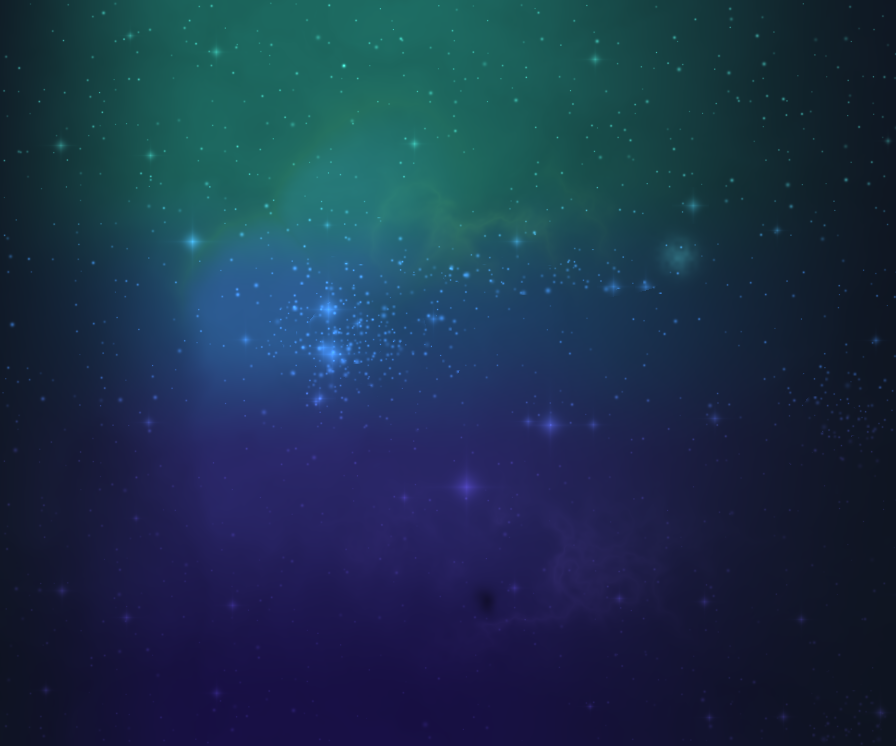
Reproduce this background procedurally as a Shadertoy shader.

```glsl
#define EDGE_DARK vec3(0.055, 0.080, 0.125)
#define VIOLET vec3(0.090, 0.060, 0.260)
#define INDIGO vec3(0.155, 0.145, 0.390)
#define BLUE vec3(0.120, 0.265, 0.420)
#define TEAL vec3(0.110, 0.405, 0.370)
#define CLOUD_BLUE vec3(0.180, 0.370, 0.600)
#define CLOUD_TEAL vec3(0.160, 0.500, 0.510)
#define RIM_GREEN vec3(0.170, 0.470, 0.350)
#define STAR_GAIN 0.60
#define FLARE_GAIN 0.50

float hash(vec2 p) {
    vec3 q = fract(vec3(p.xyx) * 0.1031);
    q += dot(q, q.yzx + 33.33);
    return fract((q.x + q.y) * q.z);
}

vec2 hash2(vec2 p) {
    return vec2(hash(p + 17.3), hash(p + 71.9));
}

float noise(vec2 p) {
    vec2 i = floor(p), f = fract(p);
    f = f * f * (3.0 - 2.0 * f);
    float low = mix(hash(i), hash(i + vec2(1, 0)), f.x);
    float high = mix(hash(i + vec2(0, 1)), hash(i + vec2(1, 1)), f.x);
    return mix(low, high, f.y);
}

float fbm(vec2 p) {
    float sum = 0.0, amp = 0.5;
    for (int i = 0; i < 5; i++) {
        sum += amp * noise(p);
        p = mat2(1.6, 1.2, -1.2, 1.6) * p + 7.1;
        amp *= 0.5;
    }
    return sum;
}

// Soft elliptical falloff, 1 at the centre
float glow(vec2 p, vec2 centre, vec2 radius) {
    vec2 d = (p - centre) / radius;
    return exp(-dot(d, d));
}

// Approximate signed distance to an ellipse
float ellipse(vec2 p, vec2 centre, vec2 radius) {
    return (length((p - centre) / radius) - 1.0) * min(radius.x, radius.y);
}

// Round core with a faint halo and four thin rays
float flare(vec2 d, float size) {
    vec2 a = abs(d) / size;
    float rays = exp(-a.x * 5.0 - a.y * 0.9) + exp(-a.y * 5.0 - a.x * 0.9);
    return 0.6 * exp(-dot(a, a) * 1.5) + 0.45 * rays;
}

// One jittered dot per occupied cell
float starLayer(vec2 p, float cells, float density, float radius) {
    vec2 id = floor(p * cells);
    vec2 centre = (id + 0.25 + 0.5 * hash2(id + cells)) / cells;
    float lit = step(hash(id + cells * 1.7), density);
    float r = max(radius * (0.6 + 0.7 * hash(id + 5.0)), 0.6 / iResolution.y);
    float d = length(p - centre) / r;
    return lit * (0.25 + 0.75 * hash(id + 9.0)) * exp(-d * d);
}

float flareLayer(vec2 p, float cells, float density, float size) {
    vec2 id = floor(p * cells);
    vec2 centre = (id + 0.3 + 0.4 * hash2(id + cells)) / cells;
    float lit = step(hash(id + cells * 2.3), density);
    return lit * flare(p - centre, size * (0.6 + 0.6 * hash(id + 3.0)));
}

void mainImage(out vec4 fragColor, in vec2 fragCoord) {
    vec2 uv = fragCoord / iResolution.xy;
    vec2 p = uv * vec2(1.2, 1.0);
    vec2 warp = vec2(fbm(p * 6.0), fbm(p * 6.0 + 31.0)) - 0.48;
    float mist = fbm(p * 4.0 + warp * 2.0);

    // Vertical colour sweep, darkening toward both sides
    float y = p.y + 0.06 * warp.y;
    vec3 col = mix(VIOLET, INDIGO, smoothstep(0.05, 0.38, y));
    col = mix(col, BLUE, smoothstep(0.37, 0.59, y));
    col = mix(col, TEAL, smoothstep(0.56, 0.78, y));
    float side = smoothstep(-0.08, 0.30, p.x) * (1.0 - smoothstep(0.52, 1.27, p.x));
    side *= 1.0 - 0.35 * glow(p, vec2(0.10, 0.50), vec2(0.12, 0.22));
    col = mix(EDGE_DARK, col, side);
    col *= 0.88 + 0.25 * mist;

    // Two-lobed cloud with a sharp left rim and a fading right flank
    vec2 q = p + 0.09 * warp;
    float upper = ellipse(q, vec2(0.50, 0.73), vec2(0.13, 0.14));
    float lower = ellipse(q, vec2(0.38, 0.52), vec2(0.145, 0.18));
    float dist = min(upper, lower);
    float inside = 1.0 - smoothstep(-0.035, 0.018, dist);
    float body = glow(p, vec2(0.45, 0.73), vec2(0.14, 0.13))
               + glow(p, vec2(0.34, 0.58), vec2(0.14, 0.14));
    vec3 cloud = mix(CLOUD_BLUE, CLOUD_TEAL, smoothstep(0.60, 0.73, y));
    cloud = mix(INDIGO * 1.15, cloud, smoothstep(0.38, 0.56, y));
    col = mix(col, cloud, min(body, 1.0) * (0.25 + 0.60 * inside) * (0.75 + 0.4 * mist));
    float rim = exp(-abs(dist) * 45.0) * smoothstep(0.52, 0.72, p.y);
    rim *= 1.0 - smoothstep(0.42, 0.75, p.x);
    col = mix(col, RIM_GREEN, 0.45 * rim * (0.5 + mist));

    // Green dust trailing to the right and faint violet wisps below
    float ridge = 1.0 - abs(2.0 * fbm(q * 9.0 + 4.0) - 0.95);
    float dust = glow(p, vec2(0.64, 0.70), vec2(0.17, 0.07));
    col += vec3(0.05, 0.07, 0.01) * dust * pow(ridge, 5.0);
    float wisps = glow(p, vec2(0.68, 0.23), vec2(0.22, 0.09));
    col += vec3(0.055, 0.04, 0.085) * wisps * pow(ridge, 6.0);
    col *= 1.0 - 0.4 * glow(q, vec2(0.655, 0.20), vec2(0.012, 0.018));

    // Star tint follows the sweep
    vec3 tint = mix(vec3(0.30, 0.24, 0.68), vec3(0.22, 0.50, 0.88), smoothstep(0.36, 0.54, p.y));
    tint = mix(tint, vec3(0.25, 0.72, 0.66), smoothstep(0.62, 0.80, p.y));
    float fade = 0.35 + 0.65 * smoothstep(0.25, 0.65, p.y);
    float stars = starLayer(p, 62.0, 0.22, 0.0013) + starLayer(p, 27.0, 0.25, 0.0022);

    // Dense clusters: centre, upper right of centre, right side, corner
    float cluster = glow(p, vec2(0.475, 0.55), vec2(0.09, 0.07));
    cluster += 0.6 * glow(p, vec2(0.70, 0.63), vec2(0.13, 0.025));
    cluster += 0.6 * glow(p, vec2(1.13, 0.44), vec2(0.06, 0.05));
    cluster += 0.4 * glow(p, vec2(1.15, 0.04), vec2(0.05, 0.04));
    stars += starLayer(p, 115.0, cluster * 0.7, 0.0017);
    stars += starLayer(p, 55.0, cluster * 0.55, 0.0028);
    col += tint * stars * fade * STAR_GAIN;

    // Scattered flares, thicker in the clusters, and the larger lone ones
    float flares = 0.7 * flareLayer(p, 8.0, 0.30, 0.007);
    flares += 0.7 * flareLayer(p, 20.0, cluster * 0.55, 0.009);
    flares += flare(p - vec2(0.445, 0.525), 0.019) + flare(p - vec2(0.440, 0.585), 0.016);
    flares += flare(p - vec2(0.258, 0.676), 0.013);
    flares += flare(p - vec2(0.625, 0.347), 0.020) + flare(p - vec2(0.737, 0.430), 0.016);
    col += tint * flares * mix(0.55, 1.0, fade) * FLARE_GAIN;

    // Hazy round galaxy
    float galaxy = glow(p, vec2(0.909, 0.656), vec2(0.022)) * (0.7 + 0.6 * noise(p * 150.0));
    col += vec3(0.07, 0.17, 0.17) * galaxy;

    fragColor = vec4(clamp(col, 0.0, 1.0), 1.0);
}
```
